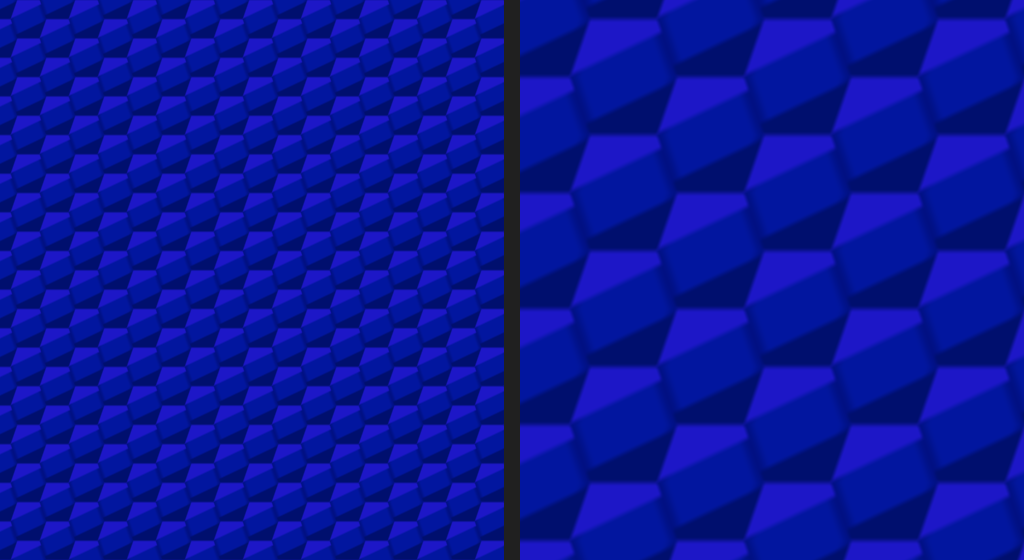
Left: the whole. Right: its middle third, enlarged.
Reproduce this pattern procedurally as a Shadertoy shader.

```glsl
// Blue staggered hexagonal scales, each split by slanted lines into a bright, a middle and a dark facet.

const vec2 PITCH = vec2(0.0518, 0.0690);    // column step and row step, in canvas heights
const vec2 ORIGIN = vec2(0.3616, 0.4828);   // centre of one scale
const float HALF_WIDTH = 0.615;             // centre to side corner, in column steps
const float SIDE_LEAN = 0.46;               // inward lean of the side edges
const float FACET_SLOPE = 0.355;
const float BRIGHT_START = 0.232;
const float DARK_START = -0.248;
const float SEAM_WIDTH = 0.16;
const float SOFTNESS = 0.035;

const vec3 BRIGHT = vec3(0.112, 0.090, 0.780);
const vec3 MIDDLE = vec3(0.008, 0.088, 0.622);
const vec3 SEAM = vec3(0.003, 0.064, 0.515);
const vec3 DARK = vec3(0.000, 0.058, 0.432);

// Local position in a lattice two columns wide and one row high
vec2 wrapCell(vec2 p) {
    vec2 size = vec2(2.0, 1.0);
    return p - size * floor(p / size + 0.5);
}

// Signed distance along x to the slanted sides, positive inside
float sideDistance(vec2 p) {
    return HALF_WIDTH - abs(p.x) - SIDE_LEAN * abs(p.y);
}

vec3 scaleColor(vec2 p, float blur) {
    float level = p.y - FACET_SLOPE * p.x;

    // Middle facet, shaded towards the sides
    float shade = smoothstep(0.0, SEAM_WIDTH, abs(sideDistance(p)));
    vec3 color = mix(SEAM, MIDDLE, shade);

    // Slanted facets above and below
    color = mix(color, BRIGHT, smoothstep(-blur, blur, level - BRIGHT_START));
    color = mix(DARK, color, smoothstep(-blur, blur, level - DARK_START));

    // Soft join with the scale above or below
    vec3 neighbour = p.y > 0.0 ? DARK : BRIGHT;
    return mix(neighbour, color, smoothstep(-blur, blur, 0.5 - abs(p.y)));
}

void mainImage(out vec4 fragColor, in vec2 fragCoord) {
    vec2 p = (fragCoord / iResolution.y - ORIGIN) / PITCH;
    float pixel = 1.0 / (iResolution.y * PITCH.x);
    float blur = max(SOFTNESS, 0.75 * pixel);

    // Two interleaved lattices form the staggered columns
    vec2 evenCell = wrapCell(p);
    vec2 oddCell = wrapCell(p - vec2(1.0, 0.5));
    float inEven = smoothstep(-blur, blur, sideDistance(evenCell));
    vec3 color = mix(scaleColor(oddCell, blur), scaleColor(evenCell, blur), inEven);

    fragColor = vec4(color, 1.0);
}
```
